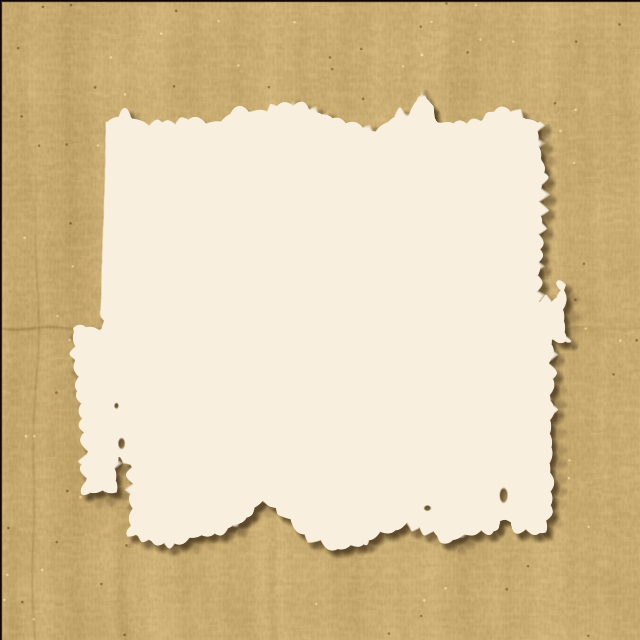
Give the GLSL for this background, as a Shadertoy shader.

```glsl
// Torn cream paper with a soft shadow on tan, streaked parchment.
#define PAPER vec3(0.976, 0.937, 0.870)
#define TAN vec3(0.795, 0.682, 0.452)
#define SHADOW vec3(0.27, 0.20, 0.10)
#define BORDER vec3(0.07, 0.02, 0.01)
#define SHADOW_SHIFT vec2(0.008, -0.009)
#define SHADOW_BLUR 0.012
#define TEAR_CELLS 44.0
#define TEAR_DEPTH 0.018
#define GRAIN 0.055
#define BORDER_WIDTH 0.003

vec2 hash2(vec2 p) {
    p = vec2(dot(p, vec2(127.1, 311.7)), dot(p, vec2(269.5, 183.3)));
    return fract(sin(p) * 43758.55);
}

// Cellular noise: distance to the nearest seed, and that seed's random value
vec2 cellular(vec2 p) {
    vec2 cell = floor(p), nearest = vec2(9.0, 0.0);
    for (int j = -1; j <= 1; j++)
    for (int i = -1; i <= 1; i++) {
        vec2 id = cell + vec2(i, j);
        vec2 seed = hash2(id);
        float d = length(id + 0.15 + 0.7 * seed - p);
        if (d < nearest.x) nearest = vec2(d, fract(seed.x * 17.0 + seed.y * 5.0));
    }
    return nearest;
}

float bump(float x, float centre, float width, float height) {
    float t = (x - centre) / width;
    return height * exp(-t * t);
}

float box(vec2 p, vec2 low, vec2 high) {
    vec2 q = abs(p - 0.5 * (low + high)) - 0.5 * (high - low);
    return length(max(q, 0.0)) + min(max(q.x, q.y), 0.0);
}

float ellipse(vec2 p, vec2 centre, vec2 radius) {
    return (length((p - centre) / radius) - 1.0) * min(radius.x, radius.y);
}

// Signed distance to the torn sheet, negative inside
float paperDistance(vec2 p) {
    // Main sheet, bounded by one profile on each side
    float top = 0.807 + bump(p.x, 0.195, 0.02, 0.018) + bump(p.x, 0.305, 0.02, 0.010)
              + bump(p.x, 0.375, 0.022, 0.024) + bump(p.x, 0.455, 0.055, 0.032)
              + bump(p.x, 0.590, 0.02, -0.012) + bump(p.x, 0.620, 0.02, 0.018)
              + bump(p.x, 0.660, 0.018, 0.049) + bump(p.x, 0.790, 0.032, 0.025);
    float bottom = 0.169 + bump(p.x, 0.265, 0.05, -0.019) + bump(p.x, 0.415, 0.036, 0.046)
                 + bump(p.x, 0.530, 0.05, -0.028) + bump(p.x, 0.635, 0.022, 0.010)
                 + bump(p.x, 0.705, 0.022, -0.019) + bump(p.x, 0.788, 0.012, 0.021);
    float left = mix(0.203, 0.157, smoothstep(0.27, 0.31, p.y))
               + 0.008 * smoothstep(0.48, 0.80, p.y);
    float right = mix(0.864, 0.842, smoothstep(0.45, 0.56, p.y))
                + bump(p.y, 0.700, 0.07, 0.009) - bump(p.y, 0.16, 0.04, 0.012);
    float d = max(max(p.y - top, bottom - p.y), max(left - p.x, p.x - right));

    // Left flap, right tab and its spike
    float flapLeft = mix(0.130, 0.114, smoothstep(0.30, 0.48, p.y));
    d = min(d, box(p, vec2(flapLeft, 0.230), vec2(0.183, 0.488)));
    d = min(d, box(p, vec2(0.830, 0.468), vec2(0.885, 0.532)));
    d = min(d, box(p, vec2(0.873, 0.520), vec2(0.885, 0.556)));

    // Scalloped tearing, except along the clean upper left edge
    float clean = smoothstep(0.49, 0.52, p.y) * (1.0 - smoothstep(0.165, 0.185, p.x));
    float scallop = cellular(p * TEAR_CELLS).x - 0.45;
    d += TEAR_DEPTH * scallop * (1.0 - 0.93 * clean);

    // Small holes
    float holes = ellipse(p, vec2(0.182, 0.366), vec2(0.003, 0.004));
    holes = min(holes, ellipse(p, vec2(0.190, 0.307), vec2(0.005, 0.008)));
    holes = min(holes, ellipse(p, vec2(0.668, 0.206), vec2(0.005, 0.004)));
    holes = min(holes, ellipse(p, vec2(0.787, 0.226), vec2(0.006, 0.011)));
    return max(d, -holes);
}

vec3 parchment(vec2 p) {
    // Upright streaks, gently bent
    float x = p.x + 0.004 * sin(p.y * 9.0) + 0.002 * sin(p.y * 23.0);
    float tone = 0.012 * sin(x * 31.0 + 1.5 * sin(p.y * 3.0))
               + 0.010 * sin(x * 73.0 + 2.0) + 0.006 * sin(x * 187.0 + p.y * 4.0);
    tone -= bump(x, 0.02, 0.022, 0.03) + bump(x, 0.10, 0.03, 0.025);
    tone -= bump(x, 0.195, 0.012, 0.03) * (1.0 - smoothstep(0.15, 0.30, p.y));
    tone -= bump(x, 0.430, 0.008, 0.04) * (1.0 - smoothstep(0.12, 0.24, p.y));

    // Fibres, grain and blotches
    tone += GRAIN * (cellular(p * vec2(170.0, 75.0)).x - 0.45);
    tone += 0.5 * GRAIN * (cellular(p * vec2(70.0, 210.0)).y - 0.5);
    tone += 0.03 * (cellular(p * 9.0).x - 0.5);

    // Creases where the sheets join
    float sides = 1.0 - 0.7 * smoothstep(0.10, 0.20, p.x);
    tone -= sides * bump(p.y + 0.002 * sin(p.x * 60.0), 0.487, 0.0025, 0.09);
    tone -= bump(x, 0.055, 0.002, 0.06) * (1.0 - smoothstep(0.5, 0.8, p.y));

    // Sparse dark and pale specks
    vec2 speck = cellular(p * 42.0 + 7.0);
    float dotMask = 1.0 - smoothstep(0.04, 0.13, speck.x);
    tone += dotMask * (0.14 * step(0.96, speck.y) - 0.22 * step(speck.y, 0.035));
    return TAN + tone * vec3(1.0, 1.0, 0.95);
}

void mainImage(out vec4 fragColor, in vec2 fragCoord) {
    vec2 p = fragCoord / iResolution.xy;
    float soft = 1.0 / min(iResolution.x, iResolution.y);
    vec3 colour = parchment(p);

    // Dark border along the left and top
    float edge = min(p.x, 1.0 - p.y);
    colour = mix(BORDER, colour, smoothstep(BORDER_WIDTH - soft, BORDER_WIDTH + soft, edge));

    // Cast shadow, then the sheet itself
    float shade = 1.0 - smoothstep(-SHADOW_BLUR, SHADOW_BLUR, paperDistance(p - SHADOW_SHIFT));
    colour = mix(colour, SHADOW, 0.8 * shade);
    float sheet = 1.0 - smoothstep(-soft, soft, paperDistance(p));
    fragColor = vec4(mix(colour, PAPER, sheet), 1.0);
}
```
